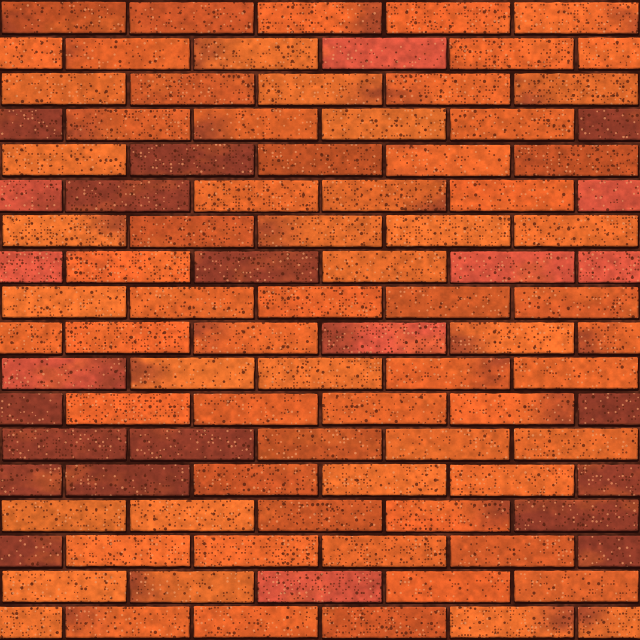
A WebGL 1 fragment shader for this texture:

```glsl
precision highp float;
uniform vec2 u_resolution;

const vec2 BRICKS = vec2(5.0, 18.0);
const vec2 HALF_BRICK = vec2(0.0968, 0.0243);

const vec3 ORANGE = vec3(0.92, 0.39, 0.17);
const vec3 AMBER = vec3(0.90, 0.44, 0.18);
const vec3 RUST = vec3(0.74, 0.31, 0.15);
const vec3 ROSE = vec3(0.84, 0.33, 0.24);
const vec3 BURNT = vec3(0.55, 0.23, 0.16);
const vec3 PIT = vec3(0.32, 0.13, 0.07);
const vec3 GRAIN = vec3(0.93, 0.60, 0.40);
const vec3 MORTAR = vec3(0.36, 0.17, 0.11);
const vec3 SHADOW = vec3(0.14, 0.045, 0.03);

float hash(vec2 p) {
  return fract(sin(dot(p, vec2(127.1, 311.7))) * 43758.5453);
}

// Value noise that repeats across the canvas
float noise(vec2 uv, vec2 cells) {
  vec2 p = uv * cells;
  vec2 i = floor(p);
  vec2 f = fract(p);
  f = f * f * (3.0 - 2.0 * f);
  float a = hash(mod(i, cells));
  float b = hash(mod(i + vec2(1.0, 0.0), cells));
  float c = hash(mod(i + vec2(0.0, 1.0), cells));
  float d = hash(mod(i + 1.0, cells));
  return mix(mix(a, b, f.x), mix(c, d, f.x), f.y);
}

float fbm(vec2 uv, vec2 cells) {
  float sum = 0.0;
  float weight = 0.5;
  for (int i = 0; i < 4; i++) {
    sum += weight * noise(uv, cells);
    cells *= 2.0;
    weight *= 0.5;
  }
  return sum / 0.9375;
}

float roundedBox(vec2 p, vec2 halfSize, float radius) {
  vec2 q = abs(p) - halfSize + radius;
  return length(max(q, 0.0)) + min(max(q.x, q.y), 0.0) - radius;
}

// Scattered round flecks, one candidate per grid cell
float flecks(vec2 uv, float cells, float density, float seed, float pixel) {
  vec2 p = uv * cells;
  vec2 id = mod(floor(p), cells) + seed;
  vec2 center = 0.35 + 0.3 * vec2(hash(id + 3.1), hash(id + 7.7));
  float radius = mix(0.15, 0.34, hash(id + 11.3));
  float blur = pixel * cells * 0.7;
  float disc = 1.0 - smoothstep(radius - blur, radius + blur, length(fract(p) - center));
  return disc * step(hash(id), density);
}

// Firing colour of one brick
vec3 firedColor(vec2 id) {
  float kind = hash(id + 17.3);
  vec3 color = mix(ORANGE, AMBER, hash(id + 5.9));
  color = mix(color, RUST, step(0.56, kind) * mix(0.5, 1.0, hash(id + 2.3)));
  color = mix(color, ROSE, step(0.76, kind));
  color = mix(color, BURNT, step(0.89, kind));
  return color * mix(0.94, 1.06, hash(id + 29.1));
}

vec3 brickSurface(vec2 uv, vec2 local, vec2 id, float dist, float pixel) {
  // Cloudy tone and scorched ends
  float cloud = fbm(uv, vec2(12.0, 24.0));
  vec3 color = mix(firedColor(id), AMBER, 0.35 * smoothstep(0.5, 0.8, cloud));
  float side = sign(hash(id + 41.0) - 0.5);
  float tip = smoothstep(0.1, 0.95, side * local.x / HALF_BRICK.x);
  float scorch = tip * step(0.6, hash(id + 53.0)) * smoothstep(0.25, 0.7, cloud);
  color = mix(color, BURNT, 0.75 * scorch);

  // Sandy grain, pits and pale grit
  color *= 0.82 + 0.36 * fbm(uv, vec2(110.0));
  float wear = mix(0.12, 0.34, hash(id + 67.0));
  color = mix(color, PIT, 0.65 * flecks(uv, 210.0, wear, 0.0, pixel));
  color = mix(color, PIT, 0.75 * flecks(uv, 130.0, wear * 0.5, 300.0, pixel));
  color = mix(color, GRAIN, 0.7 * flecks(uv, 170.0, 0.12, 600.0, pixel));

  // Lit top edge and dim rim
  float rim = smoothstep(-0.0035, 0.0, dist);
  float lift = smoothstep(-0.4, 0.9, local.y / HALF_BRICK.y);
  return color * (1.0 + rim * mix(-0.28, 0.07, lift));
}

void main() {
  vec2 uv = gl_FragCoord.xy / u_resolution;
  float pixel = 1.0 / min(u_resolution.x, u_resolution.y);

  // Running bond, rows counted from the top
  vec2 grid = vec2(uv.x, 1.0 - uv.y) * BRICKS;
  grid.x += 0.5 * mod(floor(grid.y), 2.0);
  vec2 id = mod(floor(grid), BRICKS);
  vec2 local = (fract(grid) - 0.5) * vec2(1.0, -1.0) / BRICKS;
  local += 0.0014 * (vec2(hash(id + 71.0), hash(id + 83.0)) - 0.5);

  // Slightly chipped outline
  float chip = 0.0018 * (fbm(uv, vec2(70.0)) - 0.5);
  float dist = roundedBox(local, HALF_BRICK, 0.002) + chip;
  float cover = 1.0 - smoothstep(-0.7 * pixel, 0.7 * pixel, dist);

  // Mortar under the shadow of the brick
  float shadowDist = roundedBox(local - vec2(0.0006, -0.0026), HALF_BRICK, 0.002) + chip;
  float shade = 1.0 - smoothstep(0.0, 0.0028, shadowDist);
  float patchy = smoothstep(0.3, 0.65, fbm(uv, vec2(16.0)));
  vec3 mortar = MORTAR * (0.7 + 0.5 * noise(uv, vec2(190.0)));
  mortar = mix(mortar, SHADOW, max(shade, 0.65 * (1.0 - patchy)));

  gl_FragColor = vec4(mix(mortar, brickSurface(uv, local, id, dist, pixel), cover), 1.0);
}
```
